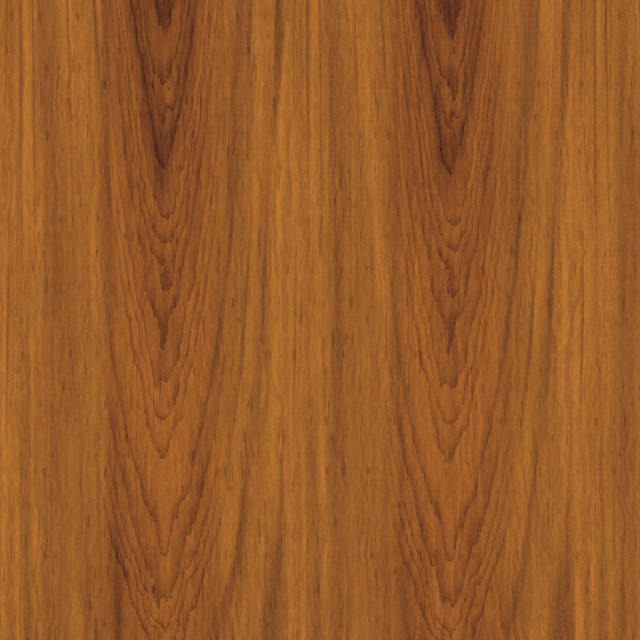
Reproduce this texture procedurally as a Shadertoy shader.

```glsl
float hash(vec2 p) {
    return fract(sin(dot(p, vec2(127.1, 311.7))) * 43758.5453);
}

float noise(vec2 p) {
    vec2 i = floor(p), f = fract(p);
    f = f * f * (3.0 - 2.0 * f);
    return mix(mix(hash(i), hash(i + vec2(1, 0)), f.x),
               mix(hash(i + vec2(0, 1)), hash(i + vec2(1, 1)), f.x), f.y);
}

float fbm(vec2 p) {
    float sum = 0.0, amp = 0.5;
    for (int i = 0; i < 4; i++) {
        sum += amp * noise(p);
        p = p * 2.03 + 17.3;
        amp *= 0.5;
    }
    return sum;
}

// Distance from the pith of a tapering trunk, cut lengthwise
float trunkRadius(float d, float y) {
    float taper = 0.12 * (1.0 - y) * exp(-d * d / 0.017);
    return sqrt(d * d + 0.0009) + taper;
}

// Growth rings: slow darkening that ends in a soft edge
float growthRing(float r) {
    float phase = r * 120.0 + 1.6 * noise(vec2(r * 70.0, 3.0));
    float f = fract(phase);
    float blur = clamp(fwidth(r) * 150.0, 0.08, 0.45);
    return pow(f, 3.0) * (1.0 - smoothstep(1.0 - blur, 1.0, f));
}

void mainImage(out vec4 fragColor, in vec2 fragCoord) {
    vec2 uv = fragCoord / iResolution.xy;

    // Veneer sheets, side by side
    float across = (uv.x - 0.254) / 0.449 + 0.5;
    float sheet = floor(across);
    float d = (fract(across) - 0.5) * 0.449;
    float y = uv.y + 0.008 * sheet;
    d += 0.006 * (noise(vec2(sheet * 0.3, y * 3.0)) - 0.5);

    // Ragged ring field, roughest at the tips of the arches
    float ragged = fbm(vec2(d * 55.0 + sheet * 0.2, y * 20.0)) - 0.47;
    float r = trunkRadius(d, y) + 0.012 * ragged * exp(-d * d / 0.004);
    float arch = 1.0 - smoothstep(0.05, 0.12, abs(d));
    float u = (d < 0.0 ? -r : r) + 0.0015 * noise(vec2(d * 30.0, y * 9.0));

    // Straight grain beside the arches
    float broad = noise(vec2(u * 32.0 + 9.0, y * 0.8)) - 0.5;
    float streak = noise(vec2(u * 95.0 + 40.0, y * 1.5)) - 0.5;
    float line = smoothstep(0.62, 0.95, noise(vec2(u * 150.0 + 71.0, y * 2.0)));
    float tone = 0.74 + (1.0 - arch) * (0.4 * broad + 0.4 * streak - 0.45 * line);

    // Arched grain
    float ringTone = 0.3 * (noise(vec2(r * 75.0, 5.0)) - 0.5);
    tone += arch * (ringTone - 0.12 - 0.6 * growthRing(r));

    // Dark heart and the dark band on its left
    float heart = exp(-pow((r - 0.061) / 0.008, 2.0)) * smoothstep(0.5, 0.75, y);
    float heartFill = (1.0 - smoothstep(0.035, 0.06, r)) * smoothstep(0.7, 1.0, y);
    tone -= 0.5 * heart * (d < 0.0 ? 1.0 : 0.75) + 0.3 * heartFill;
    float band = (d + 0.093 - 0.02 * (1.0 - y)) / 0.009;
    tone -= 0.36 * exp(-band * band) * (0.6 + 0.6 * noise(vec2(u * 200.0, y * 4.0)));

    // Fibres, pores and fine speckle
    tone += 0.32 * (noise(vec2(uv.x * 230.0 + 4.0 * ragged, uv.y * 7.0)) - 0.5);
    tone += 0.22 * (noise(uv * vec2(420.0, 90.0)) - 0.5);
    tone += 0.14 * (noise(uv * 380.0) - 0.5);
    tone -= 0.28 * smoothstep(0.8, 0.95, noise(uv * vec2(300.0, 38.0) + 50.0));

    vec3 darkWood = vec3(0.42, 0.24, 0.135);
    vec3 lightWood = vec3(0.70, 0.435, 0.18);
    vec3 color = mix(darkWood, lightWood, clamp(tone, -0.5, 1.15));
    color *= mix(vec3(1.0), vec3(1.0, 0.95, 0.95), arch);
    fragColor = vec4(color, 1.0);
}
```
